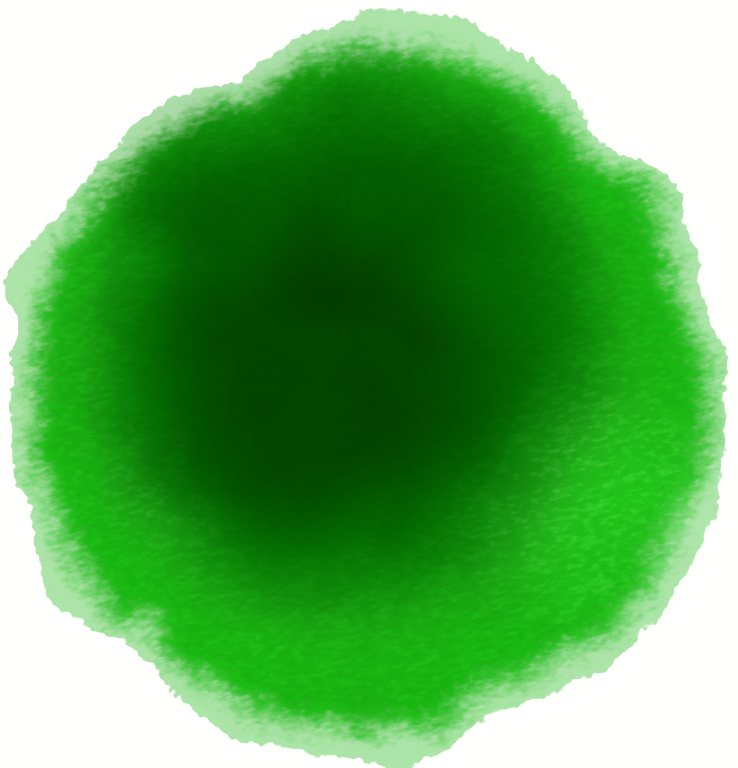
A Shadertoy shader for this background:

```glsl
// Draws a round green watercolour blot with a dark core and ragged pale rim on white paper.
#define PAPER vec3(1.0, 1.0, 0.995)
#define BASE_RADIUS 0.465
#define RIM_FADE 0.062
#define RIM_OPACITY 0.36
#define RAGGEDNESS 0.026
#define WARP 0.065
#define GRAIN 0.075

float hash(vec2 p) {
    vec3 q = fract(vec3(p.xyx) * 0.1031);
    q += dot(q, q.yzx + 33.33);
    return fract((q.x + q.y) * q.z);
}

float noise(vec2 p) {
    vec2 cell = floor(p), f = fract(p);
    f = f * f * (3.0 - 2.0 * f);
    return mix(mix(hash(cell), hash(cell + vec2(1, 0)), f.x),
               mix(hash(cell + vec2(0, 1)), hash(cell + vec2(1, 1)), f.x), f.y);
}

float fbm(vec2 p) {
    float sum = 0.0, weight = 0.5;
    for (int i = 0; i < 5; i++) {
        sum += weight * noise(p);
        p = mat2(1.6, 1.2, -1.2, 1.6) * p + 17.3;
        weight *= 0.5;
    }
    return sum;
}

// Bell-shaped swelling of the outline around one direction, in degrees
float lobe(float angle, float centre, float width) {
    float d = (mod(angle - centre + 180.0, 360.0) - 180.0) / width;
    return exp(-d * d);
}

float outlineRadius(float a) {
    float r = BASE_RADIUS;
    // Swellings
    r += 0.012 * lobe(a, 36.0, 6.0) + 0.030 * lobe(a, 82.0, 17.0);
    r += 0.029 * lobe(a, 162.0, 6.0) + 0.033 * lobe(a, 214.0, 9.0);
    r += 0.018 * lobe(a, 249.0, 12.0) + 0.029 * lobe(a, 273.0, 11.0);
    r += 0.016 * lobe(a, 328.0, 22.0) + 0.008 * lobe(a, 190.0, 12.0);
    // Dents
    r -= 0.025 * lobe(a, 46.0, 7.0) + 0.026 * lobe(a, 114.0, 9.0);
    r -= 0.015 * lobe(a, 15.0, 9.0) + 0.010 * lobe(a, 140.0, 12.0);
    r -= 0.016 * lobe(a, 227.0, 5.0) + 0.014 * lobe(a, 291.0, 6.0);
    return r;
}

// Soft elliptical layer of pigment: 1 inside, 0 outside
float wash(vec2 p, vec2 centre, vec2 radii, float softness) {
    return 1.0 - smoothstep(1.0 - softness, 1.0 + softness, length((p - centre) / radii));
}

void mainImage(out vec4 fragColor, in vec2 fragCoord) {
    vec2 p = (fragCoord - 0.5 * iResolution.xy) / iResolution.y;
    float pixel = 1.0 / iResolution.y;

    // Ragged outline
    vec2 fromCentre = p - vec2(0.001, -0.005);
    float radius = length(fromCentre);
    float outline = outlineRadius(degrees(atan(fromCentre.y, fromCentre.x)));
    float ragged = RAGGEDNESS * (fbm(p * 24.0) - 0.5) + 0.007 * (noise(p * 150.0) - 0.5);
    float depth = outline + ragged - radius;
    float coverage = smoothstep(-pixel, pixel, depth);

    // Layered pigment, from the bright rim to the dark core
    vec2 drift = vec2(fbm(p * 7.0 + 3.0), fbm(p * 7.0 + 41.0)) - 0.48;
    vec2 q = p + WARP * drift;
    float green = 0.70;
    green = mix(green, 0.555, wash(q, vec2(-0.018, 0.057), vec2(0.345, 0.36), 0.20));
    green = mix(green, 0.405, wash(q, vec2(-0.022, 0.062), vec2(0.295, 0.29), 0.28));
    green = mix(green, 0.265, wash(q, vec2(-0.055, 0.020), vec2(0.205, 0.175), 0.50));
    green -= 0.05 * wash(q, vec2(-0.02, 0.23), vec2(0.13, 0.12), 0.6);
    green -= 0.08 * wash(q, vec2(-0.26, 0.28), vec2(0.10, 0.09), 0.6);
    green += 0.05 * wash(q, vec2(0.29, -0.14), vec2(0.12, 0.11), 0.6);

    // Paper grain: fine slanted streaks, stronger where the paint is thin
    vec2 streak = vec2(p.x + 0.4 * p.y, p.y - 0.25 * p.x) * vec2(90.0, 210.0);
    float grain = fbm(streak) - 0.48;
    float thin = smoothstep(0.28, 0.68, green);
    green += GRAIN * grain * (0.25 + thin) + 0.035 * (fbm(p * 14.0) - 0.48);
    float patches = wash(q, vec2(0.30, -0.14), vec2(0.15, 0.13), 0.6)
                  + 0.7 * wash(q, vec2(-0.24, -0.13), vec2(0.07, 0.07), 0.7);
    float bloom = thin * (0.035 + 0.22 * max(grain, 0.0)) * (0.4 + patches);

    vec3 pigment = vec3(0.01 + 0.07 * thin * thin, green, 0.05 * thin * thin);
    pigment = mix(pigment, PAPER, bloom);

    // Thin translucent rim
    float bodyDepth = min(depth, BASE_RADIUS + 0.006 + ragged - radius);
    bodyDepth += 0.035 * (fbm(p * 11.0 + 9.0) - 0.48) + 0.035 * grain;
    float opacity = mix(RIM_OPACITY, 1.0, smoothstep(0.0, RIM_FADE, bodyDepth));

    fragColor = vec4(mix(PAPER, pigment, coverage * opacity), 1.0);
}
```
